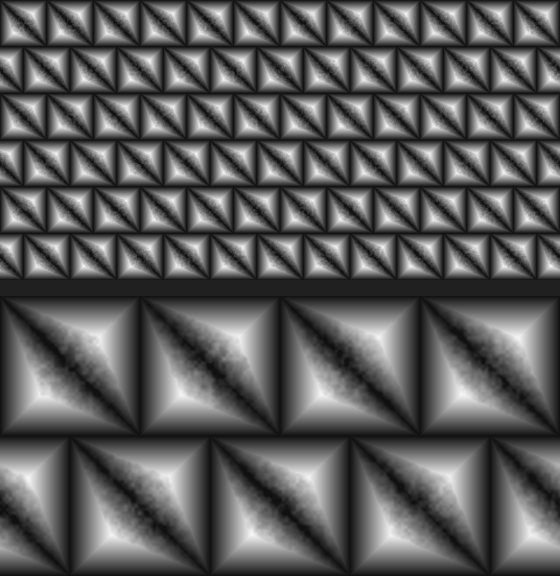
Top, the full canvas; bottom, a detail of the centre.
This pattern is drawn by a WebGL 2 fragment shader. Its source:

```glsl
#version 300 es
precision highp float;

uniform vec2 u_resolution;
out vec4 outColor;

const vec2 REPEATS = vec2(12.0, 6.0);
const float GRAIN_PER_CELL = 20.0;
const float GRAIN_DEPTH = 0.2;
const float INRADIUS = 0.2929;
const vec3 GROOVE_COLOR = vec3(0.065);
const vec3 PEAK_COLOR = vec3(0.96);

float hash(vec2 p) {
    vec3 q = fract(vec3(p.xyx) * 0.1031);
    q += dot(q, q.yzx + 33.33);
    return fract((q.x + q.y) * q.z);
}

// Value noise whose lattice wraps after the given period
float wrappedNoise(vec2 p, vec2 period) {
    vec2 cell = floor(p);
    vec2 f = fract(p);
    f = f * f * (3.0 - 2.0 * f);
    vec2 lo = mod(cell, period);
    vec2 hi = mod(cell + 1.0, period);
    float bottom = mix(hash(lo), hash(vec2(hi.x, lo.y)), f.x);
    float top = mix(hash(vec2(lo.x, hi.y)), hash(hi), f.x);
    return mix(bottom, top, f.y);
}

// Two octaves of grain, centred on zero
float grain(vec2 p, vec2 repeats, float density) {
    float coarse = wrappedNoise(p * density, repeats * density);
    float fine = wrappedNoise(p * density * 2.0, repeats * density * 2.0);
    return coarse * 0.6 + fine * 0.4 - 0.5;
}

// Every other row moves by half a cell
vec2 brickCell(vec2 p) {
    float row = floor(p.y);
    return fract(vec2(p.x + 0.5 * (1.0 - mod(row, 2.0)), p.y));
}

float borderDistance(vec2 cell) {
    vec2 side = min(cell, 1.0 - cell);
    return min(side.x, side.y);
}

float diagonalDistance(vec2 cell) {
    return abs(cell.x + cell.y - 1.0) * 0.70711;
}

// Two triangular facets, each rising to its incentre
float studHeight(vec2 cell, float roughness) {
    float border = borderDistance(cell);
    float crease = diagonalDistance(cell) + roughness * border;
    return clamp(min(border, crease) / INRADIUS, 0.0, 1.0);
}

void main() {
    vec2 p = gl_FragCoord.xy / u_resolution * REPEATS;
    float roughness = GRAIN_DEPTH * grain(p, REPEATS, GRAIN_PER_CELL);
    float height = studHeight(brickCell(p), roughness);
    outColor = vec4(mix(GROOVE_COLOR, PEAK_COLOR, height), 1.0);
}
```
